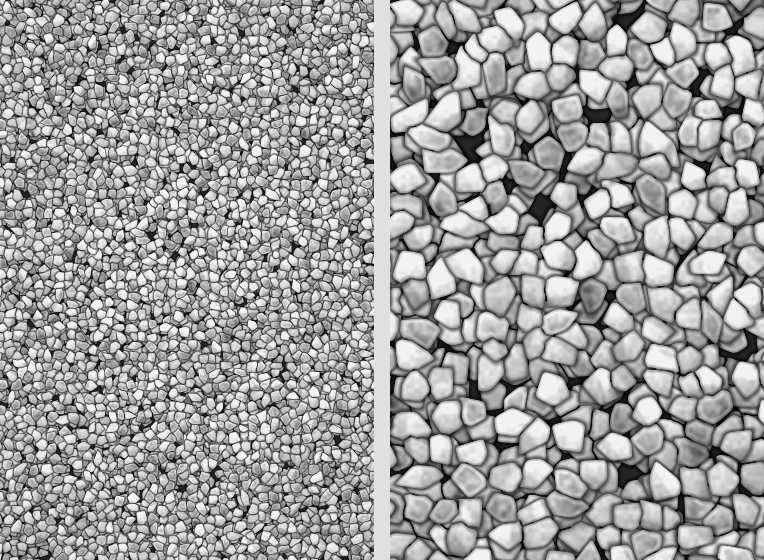
Left, the full canvas; right, a detail of the centre.
Give the GLSL for this texture, as a WebGL 2 fragment shader.

```glsl
#version 300 es
precision highp float;
// Dense bed of small pale grey pebbles with dark gaps, seen from above.

uniform vec2 u_resolution;
out vec4 fragColor;

vec3 hash3(vec3 p) {
    p = fract(p * vec3(0.1031, 0.1030, 0.0973));
    p += dot(p, p.yxz + 33.33);
    return fract((p.xxy + p.yxx) * p.zyx);
}

float valueNoise(vec2 p) {
    vec2 i = floor(p), f = fract(p);
    f = f * f * (3.0 - 2.0 * f);
    float low = mix(hash3(vec3(i, 7.0)).x, hash3(vec3(i + vec2(1, 0), 7.0)).x, f.x);
    float high = mix(hash3(vec3(i + vec2(0, 1), 7.0)).x, hash3(vec3(i + 1.0, 7.0)).x, f.x);
    return mix(low, high, f.y);
}

// Approximate distance to a rounded, irregular convex polygon.
float pebbleDistance(vec2 q, vec3 id) {
    vec3 form = hash3(id + 31.7);
    float turn = 6.2832 * form.x;
    float stretch = 1.0 + 0.36 * form.y * form.y;
    float size = mix(0.42, 0.54, form.z);
    q = mat2(cos(turn), -sin(turn), sin(turn), cos(turn)) * q;
    q *= vec2(1.0 / stretch, stretch);

    float sum = 0.0;
    for (int i = 0; i < 5; i++) {
        vec3 side = hash3(id + 11.3 * float(i + 5));
        float angle = 1.2566 * (float(i) + 0.6 * (side.x - 0.5));
        float v = max(dot(q, vec2(cos(angle), sin(angle))), 0.0) / (size * (0.84 + 0.32 * side.y));
        float v2 = v * v;
        sum += v2 * v2 * v2 * v2;
    }
    return (pow(sum + 1e-9, 0.125) - 1.0) * size;
}

// Tone of one pebble: light from above, a soft facet, mottling and a dark rim.
float pebbleTone(vec2 q, vec3 id, float edge, vec2 p) {
    vec3 look = hash3(id + 83.1);
    vec3 cut = hash3(id + 57.9);
    float tone = mix(0.76, 0.96, look.x);
    tone += 0.22 * dot(q, vec2(-0.3, 0.95));

    float angle = 6.2832 * cut.x;
    float facet = dot(q, vec2(cos(angle), sin(angle))) - 0.2 * (cut.y - 0.1);
    tone -= 0.17 * cut.z * smoothstep(-0.06, 0.14, facet);

    // Some pebbles have a cloudy grey heart.
    float cloud = valueNoise(p * 4.5 + 40.0 * look.xy);
    float heart = step(0.70, look.z) * smoothstep(-0.04, -0.20, edge);
    tone -= heart * (0.07 + 0.20 * cloud);
    tone += 0.12 * (valueNoise(p * 7.0) - 0.5);
    return tone * mix(0.68, 1.0, smoothstep(0.0, -0.11, edge));
}

void main() {
    vec2 uv = gl_FragCoord.xy / u_resolution.y;
    float rows = 55.0;
    float pixel = rows / u_resolution.y;
    float grey = 0.14;

    // Three layers, from the buried pebbles to the loose ones on top.
    for (int layer = 0; layer < 3; layer++) {
        float level = float(layer);
        vec2 p = uv * rows + vec2(17.3, 9.7) * level + 3.0;
        vec2 cell = floor(p);
        float nearest = 9.0, second = 9.0;
        vec2 offset = vec2(0);
        vec3 id = vec3(0);

        for (int y = -1; y <= 1; y++)
        for (int x = -1; x <= 1; x++) {
            vec3 candidate = vec3(cell + vec2(x, y), 19.0 * level + 2.0);
            vec3 place = hash3(candidate);
            if (place.z < 0.14 * level) continue;
            vec2 q = p - candidate.xy - 0.16 - 0.68 * place.xy;
            float d = pebbleDistance(q, candidate);
            if (d < nearest) {
                second = nearest;
                nearest = d;
                offset = q;
                id = candidate;
            } else {
                second = min(second, d);
            }
        }

        // Neighbours in one layer meet along a narrow seam.
        float edge = max(nearest, 0.5 * (nearest - second) + 0.025);
        float tone = pebbleTone(offset, id, edge, p) * (0.87 + 0.075 * level);
        grey *= mix(0.36, 1.0, smoothstep(-0.02, 0.18, edge));
        grey = mix(grey, tone, smoothstep(0.5 * pixel, -0.5 * pixel, edge));
    }

    // Slight falloff toward the borders.
    vec2 centred = gl_FragCoord.xy / u_resolution - 0.5;
    grey *= 1.03 - 0.16 * dot(centred, centred);
    fragColor = vec4(vec3(clamp(grey, 0.03, 0.95)), 1.0);
}
```
